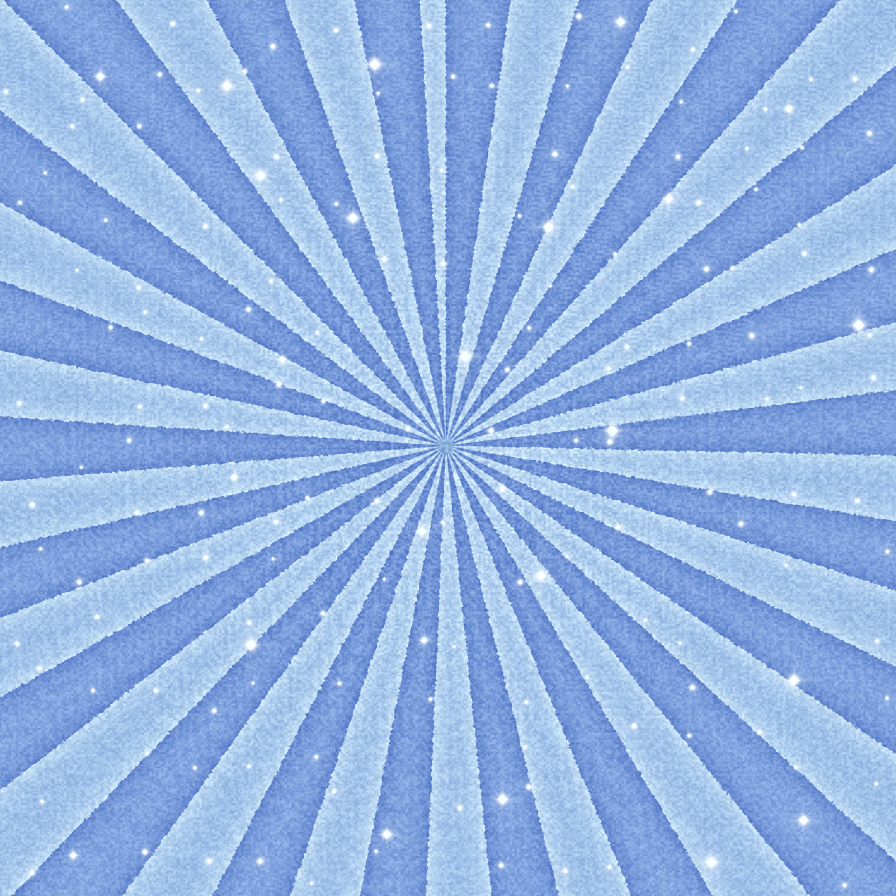
A WebGL 2 fragment shader for this background:

```glsl
#version 300 es
precision highp float;

uniform vec2 u_resolution;
out vec4 outColor;

// Rays: wedges run clockwise from straight up, the last one is cut short
const vec2 CENTER = vec2(0.4975, 0.5026);
const float TAU = 6.2831853;
const float WEDGE = radians(8.295);
const float RIM_WIDTH = 0.013;
const float HUB_RADIUS = 0.011;

const vec3 LIGHT_BODY = vec3(0.61, 0.745, 0.91);
const vec3 LIGHT_RIM = vec3(0.80, 0.90, 0.97);
const vec3 DARK_BODY = vec3(0.525, 0.66, 0.885);
const vec3 DARK_RIM = vec3(0.37, 0.51, 0.80);
const vec3 HUB_COLOR = vec3(0.53, 0.68, 0.85);
const vec3 STAR_COLOR = vec3(0.97, 0.995, 1.0);

// Paper grain
const float GRAIN_SCALE = 370.0;
const float GRAIN_AMOUNT = 0.19;
const float EDGE_ROUGHNESS = 0.003;

// Stars
const float SPARKLE_GRID = 6.0;
const float SPARKLE_DENSITY = 0.75;
const float SPARKLE_SIZE = 0.0075;
const float DOT_GRID = 15.0;
const float DOT_DENSITY = 0.6;
const float DOT_SIZE = 0.0042;

float hash(vec2 p) {
    return fract(sin(dot(p, vec2(127.1, 311.7))) * 43758.5453);
}

float valueNoise(vec2 p) {
    vec2 i = floor(p);
    vec2 f = fract(p);
    f = f * f * (3.0 - 2.0 * f);
    float low = mix(hash(i), hash(i + vec2(1, 0)), f.x);
    float high = mix(hash(i + vec2(0, 1)), hash(i + vec2(1, 1)), f.x);
    return mix(low, high, f.y);
}

// Round core, soft halo and four thin tapering arms
float starShape(vec2 d, float size, float armStrength) {
    float r = length(d) / size;
    vec2 q = abs(d) / size;
    float core = exp(-r * r * 1.8);
    float halo = 0.25 * exp(-r * 0.9);
    float arms = exp(-q.x * 0.9 - q.y * 5.0) + exp(-q.y * 0.9 - q.x * 5.0);
    return core * 1.1 + halo + armStrength * arms;
}

// One jittered star per grid cell, kept with the given density
float starField(vec2 p, float grid, float density, float size, float armStrength, float seed) {
    vec2 cell = floor(p * grid);
    float glow = 0.0;
    for (int y = -1; y <= 1; y++) {
        for (int x = -1; x <= 1; x++) {
            vec2 id = cell + vec2(x, y);
            vec2 key = id + seed;
            vec2 jitter = vec2(hash(key + 3.7), hash(key + 9.2));
            vec2 d = p - (id + 0.1 + 0.8 * jitter) / grid;
            float scale = size * mix(0.55, 1.1, hash(key + 17.3));
            float present = step(hash(key + 5.1), density);
            glow += present * starShape(d, scale, armStrength);
        }
    }
    return glow;
}

vec3 sunburst(vec2 d, float grain, float pixel) {
    float r = length(d);
    float turn = mod(atan(d.x, d.y) + TAU, TAU) / WEDGE;
    float index = floor(turn);
    float width = min(1.0, TAU / WEDGE - index);
    float inside = turn - index;
    float edge = max(min(inside, width - inside), 0.0) * WEDGE * r;
    float side = mod(index, 2.0) * 2.0 - 1.0;

    // Bright rims inside light rays, deep rims inside dark rays
    float rim = exp(-edge / RIM_WIDTH);
    float rough = (grain - 0.5) * EDGE_ROUGHNESS * smoothstep(0.02, 0.15, r);
    float mask = smoothstep(-pixel, pixel, side * edge + rough);
    vec3 light = mix(LIGHT_BODY, LIGHT_RIM, rim * 0.85);
    vec3 dark = mix(DARK_BODY, DARK_RIM, rim * 0.85);
    vec3 color = mix(dark, light, mask);
    return mix(HUB_COLOR, color, smoothstep(0.3, 1.3, r / HUB_RADIUS));
}

void main() {
    float side = min(u_resolution.x, u_resolution.y);
    vec2 p = (gl_FragCoord.xy - 0.5 * u_resolution) / side + 0.5;
    vec2 d = p - CENTER;

    // Rays with grain that is strongest around the hub
    float grain = mix(valueNoise(p * GRAIN_SCALE), hash(floor(p * GRAIN_SCALE * 1.4)), 0.35);
    float grainGain = GRAIN_AMOUNT * (1.0 + 0.7 * exp(-length(d) * 6.0));
    vec3 color = sunburst(d, grain, 0.8 / side);
    color += (grain - 0.5) * grainGain * vec3(1.1, 1.0, 0.6);

    // Large sparkles and small dots
    float glow = starField(p, SPARKLE_GRID, SPARKLE_DENSITY, SPARKLE_SIZE, 0.75, 41.0);
    glow += starField(p, DOT_GRID, DOT_DENSITY, DOT_SIZE, 0.15, 83.0);
    color = mix(color, STAR_COLOR, clamp(glow, 0.0, 1.0));

    outColor = vec4(clamp(color, 0.0, 1.0), 1.0);
}
```
